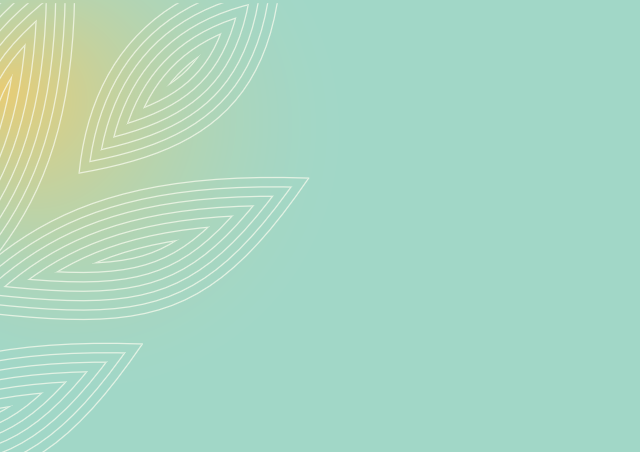
Reproduce this background procedurally as a Shadertoy shader.

```glsl
// Outlined leaves over a teal ground with a golden glow at the upper left.
// Each leaf is bounded by two cubic curves; its exact signed distance gives
// evenly spaced nested outlines, and one leaf is reused by shift and mirror.

const vec3 TEAL = vec3(0.632, 0.843, 0.782);
const vec3 GOLD = vec3(0.910, 0.800, 0.455);
const vec3 LINE = vec3(0.970, 0.980, 0.930);

const int CURVE_STEPS = 24;
const float LINE_GAP = 0.0208;
const float LINE_HALF_WIDTH = 0.0014;
const float LAST_LINE = 6.0;
const float TOP_MARGIN = 0.007;

vec2 cubic(vec2 a, vec2 b, vec2 c, vec2 d, float t) {
    float s = 1.0 - t;
    return s * s * (s * a + 3.0 * t * b) + t * t * (3.0 * s * c + t * d);
}

// Updates squared distance and inside/outside sign with one edge
void addEdge(vec2 p, vec2 a, vec2 b, inout float dist2, inout float side) {
    vec2 edge = b - a, rel = p - a;
    vec2 gap = rel - edge * clamp(dot(rel, edge) / dot(edge, edge), 0.0, 1.0);
    dist2 = min(dist2, dot(gap, gap));
    if ((a.y > p.y) != (b.y > p.y)) {
        float crossing = a.x + edge.x * (p.y - a.y) / edge.y;
        if (p.x < crossing) side = -side;
    }
}

// Depth inside a leaf from base to tip; negative outside
float leafDepth(vec2 p, vec2 base, vec2 tip, vec2 u1, vec2 u2, vec2 v1, vec2 v2) {
    float dist2 = 1e3, side = -1.0;
    vec2 u = base, v = base;
    for (int i = 1; i <= CURVE_STEPS; i++) {
        float t = float(i) / float(CURVE_STEPS);
        vec2 nextU = cubic(base, u1, u2, tip, t);
        vec2 nextV = cubic(base, v1, v2, tip, t);
        addEdge(p, u, nextU, dist2, side);
        addEdge(p, v, nextV, dist2, side);
        u = nextU;
        v = nextV;
    }
    return side * sqrt(dist2);
}

float longLeaf(vec2 p) {
    return leafDepth(p, vec2(-0.129, 0.681), vec2(0.683, 0.394),
                     vec2(0.046, 0.497), vec2(0.230, 0.378),
                     vec2(0.304, 0.733), vec2(0.448, 0.737));
}

float roundLeaf(vec2 p) {
    return leafDepth(p, vec2(0.175, 0.383), vec2(0.622, -0.066),
                     vec2(0.199, 0.140), vec2(0.341, -0.033),
                     vec2(0.427, 0.339), vec2(0.599, 0.247));
}

// Coverage of the nested outlines at a given depth
float outlines(float depth, float pixel) {
    float index = clamp(round(depth / LINE_GAP), 0.0, LAST_LINE);
    float dist = abs(depth - index * LINE_GAP);
    return clamp((LINE_HALF_WIDTH - dist) / pixel + 0.5, 0.0, 1.0);
}

// Radial falloff that reaches further along one direction
float glow(vec2 p, vec2 focus, vec2 lean) {
    vec2 rel = p - focus;
    float r = length(rel);
    float reach = 0.534 + 0.285 * dot(rel, lean) / max(r, 1e-4);
    return pow(max(1.0 - r / reach, 0.0), 1.9);
}

void mainImage(out vec4 fragColor, in vec2 fragCoord) {
    // Units of canvas height, measured down from the top left
    float pixel = 1.0 / iResolution.y;
    vec2 p = vec2(fragCoord.x, iResolution.y - fragCoord.y) * pixel;

    vec3 color = mix(TEAL, GOLD, glow(p, vec2(0.0, 0.2), vec2(0.9, 0.436)));

    // Middle leaf, its shifted copy, its mirrored copy, and the round leaf
    float ink = outlines(longLeaf(p), pixel);
    ink = max(ink, outlines(longLeaf(p + vec2(0.368, -0.367)), pixel));
    ink = max(ink, outlines(longLeaf(vec2(0.560, 0.558) - p.yx), pixel));
    ink = max(ink, outlines(roundLeaf(p), pixel));
    ink *= clamp((p.y - TOP_MARGIN) / pixel + 0.5, 0.0, 1.0);

    fragColor = vec4(mix(color, LINE, 0.75 * ink), 1.0);
}
```
